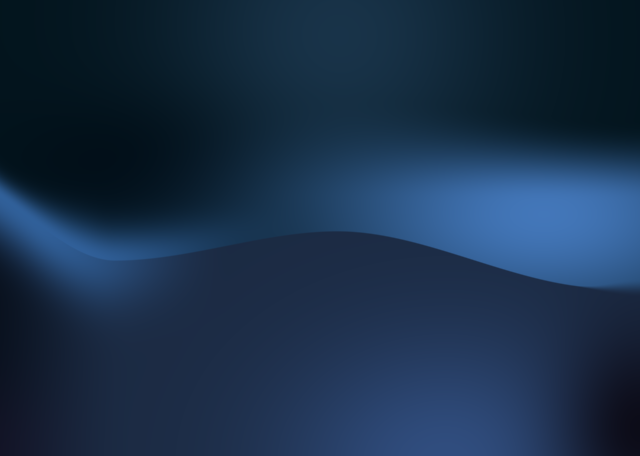
Reproduce this background procedurally as a Shadertoy shader.

```glsl
// Dark blue backdrop: a smooth hill below a night sky with a wide blue glow.
// The ridge is a chain of eased segments; soft Gaussian pools of colour are
// layered over the sky and hill, and a light follows the left of the ridge.

#define SKY_DARK    vec3(0.010, 0.078, 0.112)
#define SKY_HAZE    vec3(0.096, 0.200, 0.285)
#define SKY_SHADOW  vec3(0.000, 0.048, 0.082)
#define SKY_GLOW    vec3(0.262, 0.465, 0.725)
#define RIDGE_LIGHT vec3(0.190, 0.375, 0.600)
#define HILL_BASE   vec3(0.106, 0.165, 0.260)
#define HILL_GLOW   vec3(0.190, 0.305, 0.500)
#define HILL_DARK   vec3(0.025, 0.055, 0.100)
#define HILL_PLUM   vec3(0.068, 0.066, 0.135)

float bell(float x) {
    return exp(-x * x);
}

// Soft elliptical pool, 1 at its centre.
float pool(vec2 p, vec2 centre, vec2 radius) {
    vec2 q = (p - centre) / radius;
    return exp(-dot(q, q));
}

// Height of the hill: down to a trough, up to a crest, then down again.
float ridgeHeight(float x) {
    float h = mix(0.630, 0.4286, smoothstep(-0.10, 0.18, x));
    h += 0.0641 * smoothstep(0.18, 0.527, x);
    return h - 0.1247 * smoothstep(0.527, 0.95, x);
}

vec3 skyColor(vec2 p, float above) {
    vec3 color = mix(SKY_DARK, SKY_HAZE, pool(p, vec2(0.53, 0.92), vec2(0.27, 0.38)));
    color = mix(color, SKY_SHADOW, 0.9 * pool(p, vec2(0.19, 0.63), vec2(0.18, 0.15)));

    // Broad glow with a soft upper edge that tightens to the right.
    float top = mix(0.81, 0.735, smoothstep(0.45, 1.0, p.x));
    float glow = pool(p, vec2(0.85, 0.53), vec2(0.36, 0.27));
    glow *= 1.0 - smoothstep(0.56, top, p.y);
    color = mix(color, SKY_GLOW, glow);

    // Light rising from the left part of the ridge.
    float reach = mix(0.038, 0.070, smoothstep(0.0, 0.15, p.x));
    float light = bell(above / reach) * (1.0 - smoothstep(0.12, 0.50, p.x));
    return mix(color, RIDGE_LIGHT, light);
}

vec3 hillColor(vec2 p, float below) {
    vec3 color = mix(HILL_BASE, HILL_GLOW, pool(p, vec2(0.70, -0.02), vec2(0.26, 0.28)));

    // Dark sides, turning to plum near the bottom.
    float leftShade = 1.0 - smoothstep(-0.06, 0.21, p.x);
    vec3 shade = mix(HILL_DARK, HILL_PLUM, bell(p.y / 0.17));
    color = mix(color, shade, leftShade);
    color = mix(color, HILL_PLUM * 0.7, pool(p, vec2(1.0, 0.06), vec2(0.12, 0.22)));

    // Light sinking into the hill below the left part of the ridge.
    float light = bell(below / 0.10) * (1.0 - smoothstep(0.05, 0.36, p.x));
    return mix(color, RIDGE_LIGHT, light);
}

void mainImage(out vec4 fragColor, in vec2 fragCoord) {
    vec2 p = fragCoord / iResolution.xy;
    float height = p.y - ridgeHeight(p.x);

    // The ridge edge is crisp, melting a little at the far right.
    float edge = 1.0 / iResolution.y + 0.018 * smoothstep(0.90, 1.0, p.x);
    vec3 sky = skyColor(p, max(height, 0.0));
    vec3 hill = hillColor(p, max(-height, 0.0));
    vec3 color = mix(hill, sky, smoothstep(-edge, edge, height));

    fragColor = vec4(color, 1.0);
}
```
